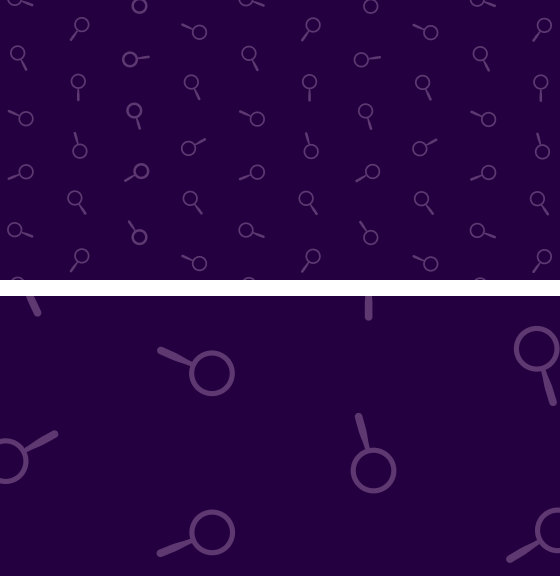
Top, the full canvas; bottom, a detail of the centre.
Reproduce this pattern procedurally as a Shadertoy shader.

```glsl
const vec3 BACKGROUND = vec3(0.14, 0.0, 0.25);
const vec3 LINE_COLOR = vec3(0.37, 0.22, 0.44);

// Grid, in canvas heights
const float CELL = 0.2065;
const vec2 FIRST_CENTER = vec2(0.073, 0.2085); // measured from the top left
const float DRIFT = 0.0016;                    // slight downward slope of rows

// Glyph, in cells
const float RING_OFFSET = -0.106;
const float RING_RADIUS = 0.117;
const float THIN_HALF = 0.0148;
const float BOLD_HALF = 0.0215;
const float HANDLE_START = 0.136;
const float HANDLE_END = 0.322;
const float NECK_HALF = 0.014;
const float GRIP_HALF = 0.022;

// One column in eight has a heavier ring
const float BOLD_PERIOD = 8.0;
const float BOLD_COLUMN = 2.0;

// Clockwise handle directions in degrees, four rows for each of four columns
const float HANDLE_ANGLES[16] = float[16](
     63.0, 204.0, 158.0,  21.0,
    125.5,  90.0, 254.5,  56.0,
    352.0,  73.0, 149.0, 236.0,
    204.0,  65.0, 331.0,  53.0);

vec2 rotateBack(vec2 p, float angle) {
    float c = cos(angle), s = sin(angle);
    return vec2(c * p.x + s * p.y, c * p.y - s * p.x);
}

float ringDistance(vec2 p, float halfWidth) {
    return abs(length(p) - RING_RADIUS) - halfWidth;
}

// Rounded bar that widens from the neck to the grip
float handleDistance(vec2 p) {
    float along = clamp(p.x, HANDLE_START, HANDLE_END);
    float t = (along - HANDLE_START) / (HANDLE_END - HANDLE_START);
    float halfWidth = mix(NECK_HALF, GRIP_HALF, smoothstep(0.0, 0.6, t));
    return length(p - vec2(along, 0.0)) - halfWidth;
}

void mainImage(out vec4 fragColor, in vec2 fragCoord) {
    vec2 p = fragCoord / iResolution.y;
    vec2 grid = (vec2(p.x, 1.0 - p.y - DRIFT * p.x) - FIRST_CENTER) / CELL;

    // Staggered cells: odd columns sit half a cell higher
    float column = floor(grid.x + 0.5);
    grid.y += 0.5 * mod(column, 2.0);
    float row = floor(grid.y + 0.5);
    vec2 local = grid - vec2(column, row);

    // Turn each magnifier about its cell center
    int index = int(mod(column, 4.0) * 4.0 + mod(row, 4.0));
    vec2 q = rotateBack(local, radians(HANDLE_ANGLES[index]));
    q.x -= RING_OFFSET;

    bool isBold = abs(mod(column, BOLD_PERIOD) - BOLD_COLUMN) < 0.5;
    float ring = ringDistance(q, isBold ? BOLD_HALF : THIN_HALF);
    float shape = min(ring, handleDistance(q));

    // Antialias over one pixel
    float pixel = 1.0 / (iResolution.y * CELL);
    float coverage = clamp(0.5 - shape / pixel, 0.0, 1.0);
    fragColor = vec4(mix(BACKGROUND, LINE_COLOR, coverage), 1.0);
}
```
